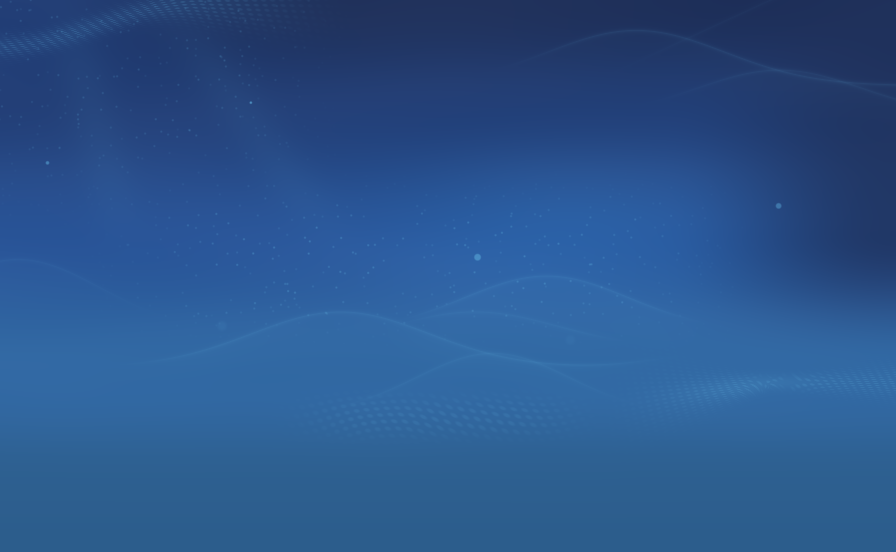
This background is drawn by a WebGL 2 fragment shader. Its source:

```glsl
#version 300 es
precision highp float;

uniform vec2 u_resolution;
out vec4 fragColor;

const vec3 NAVY = vec3(0.122, 0.190, 0.355);
const vec3 INDIGO = vec3(0.135, 0.245, 0.465);
const vec3 ROYAL = vec3(0.165, 0.335, 0.600);
const vec3 AZURE = vec3(0.195, 0.410, 0.640);
const vec3 STEEL = vec3(0.178, 0.375, 0.565);
const vec3 CYAN = vec3(0.36, 0.68, 0.86);

float hash(vec2 p) {
  vec3 q = fract(vec3(p.xyx) * 0.1031);
  q += dot(q, q.yzx + 33.33);
  return fract((q.x + q.y) * q.z);
}

float gradientDot(vec2 cell, vec2 offset) {
  float angle = 6.2832 * hash(cell);
  return dot(vec2(cos(angle), sin(angle)), offset);
}

float gradientNoise(vec2 p) {
  vec2 i = floor(p), f = fract(p);
  vec2 w = f * f * f * (f * (f * 6.0 - 15.0) + 10.0);
  vec2 e = vec2(1.0, 0.0);
  float low = mix(gradientDot(i, f), gradientDot(i + e, f - e), w.x);
  float high = mix(gradientDot(i + e.yx, f - e.yx), gradientDot(i + 1.0, f - 1.0), w.x);
  return mix(low, high, w.y);
}

float bell(float x, float centre, float width) {
  float t = (x - centre) / width;
  return exp(-t * t);
}

float band(float x, float from, float to, float soft) {
  return smoothstep(from, from + soft, x) * (1.0 - smoothstep(to - soft, to, x));
}

float disc(vec2 p, vec2 centre, float radius, float pixel) {
  return 1.0 - smoothstep(radius - pixel, radius + pixel, length(p - centre));
}

// Thin bright crest with a translucent veil hanging below it
float wave(float y, float crest, float veil, float pixel) {
  float d = y - crest;
  float line = exp(-abs(d) / (0.0018 + 0.5 * pixel));
  float below = 1.0 - smoothstep(-pixel, pixel, d);
  return line + veil * below * exp(min(d, 0.0) / 0.055);
}

// Rows of dots in any warped coordinate system
float dotGrid(vec2 p) {
  vec2 c = abs(fract(p) - 0.5);
  return 1.0 - smoothstep(0.12, 0.42, length(c));
}

float stars(vec2 p, float scale, float density, float radius, float pixel) {
  vec2 cell = floor(p * scale);
  vec2 centre = 0.2 + 0.6 * vec2(hash(cell + 17.0), hash(cell + 53.0));
  float lit = step(1.0 - density, hash(cell + 5.0));
  float shine = 0.3 + 0.7 * hash(cell + 91.0);
  return lit * shine * disc(p, (cell + centre) / scale, radius, pixel);
}

vec3 backdrop(vec2 uv) {
  vec3 c = mix(STEEL * 0.97, STEEL, smoothstep(0.0, 0.16, uv.y));
  c = mix(c, AZURE, smoothstep(0.13, 0.30, uv.y));
  c = mix(c, ROYAL, smoothstep(0.34, 0.58, uv.y));
  c = mix(c, INDIGO, smoothstep(0.54, 0.83, uv.y));
  c = mix(c, NAVY, smoothstep(0.78, 1.0, uv.y) * smoothstep(0.0, 0.4, uv.x));
  float rightShade = smoothstep(0.74, 1.0, uv.x) * smoothstep(0.34, 0.58, uv.y);
  c = mix(c, NAVY, 0.8 * rightShade);
  float glow = bell(uv.x, 0.62, 0.22) * bell(uv.y, 0.59, 0.14);
  return c + vec3(0.012, 0.055, 0.065) * glow;
}

void main() {
  vec2 uv = gl_FragCoord.xy / u_resolution;
  vec2 p = gl_FragCoord.xy / u_resolution.y;
  float aspect = u_resolution.x / u_resolution.y;
  float pixel = 1.0 / u_resolution.y;
  float x = uv.x, y = uv.y;

  // Gradient sky, soft mist and slanted rays
  vec3 color = backdrop(uv);
  color += 0.018 * gradientNoise(uv * vec2(3.0, 8.0)) * smoothstep(0.1, 0.35, y);
  float rays = bell(x + 0.42 * (y - 0.8), 0.27, 0.035) + bell(x + 0.15 * (y - 0.75), 0.11, 0.03);
  float light = 0.055 * rays * band(y, 0.5, 1.05, 0.2);

  // Central waves
  float a = 0.335 + 0.10 * bell(x, 0.38, 0.14) + 0.02 * bell(x, 0.78, 0.08);
  float b = 0.40 + 0.10 * bell(x, 0.61, 0.13);
  float c = 0.25 + 0.11 * bell(x, 0.55, 0.12);
  float d = 0.37 + 0.065 * bell(x, 0.53, 0.13);
  light += 0.13 * wave(y, a, 0.35, pixel) * band(x, 0.11, 0.77, 0.14);
  light += 0.13 * wave(y, b, 0.35, pixel) * band(x, 0.43, 0.80, 0.10);
  light += 0.09 * wave(y, c, 0.25, pixel) * band(x, 0.36, 0.72, 0.10);
  light += 0.09 * wave(y, d, 0.20, pixel) * band(x, 0.43, 0.71, 0.08);

  // Faint outer waves
  float left = 0.40 + 0.13 * bell(x, 0.02, 0.13);
  float upper = 0.845 + 0.10 * bell(x, 0.71, 0.14);
  float lower = 0.79 + 0.083 * bell(x, 0.87, 0.13);
  float rising = 0.85 + 0.75 * (x - 0.66);
  light += 0.07 * wave(y, left, 0.25, pixel) * (1.0 - smoothstep(0.06, 0.20, x));
  light += 0.11 * wave(y, upper, 0.25, pixel) * smoothstep(0.53, 0.70, x);
  light += 0.08 * wave(y, lower, 0.20, pixel) * smoothstep(0.70, 0.85, x);
  light += 0.04 * wave(y, rising, 0.10, pixel) * smoothstep(0.66, 0.80, x);

  // Twisted ribbon of dots at the right
  float axis = 0.307 - 0.22 * max(0.86 - x, 0.0);
  float spread = 0.010 + 0.14 * max(x - 0.86, 0.0) + 0.36 * max(0.86 - x, 0.0);
  float strand = (y - axis) / spread;
  float ribbon = bell(strand, 0.0, 0.9) * smoothstep(0.66, 0.84, x);
  light += ribbon * (0.07 + 0.16 * dotGrid(vec2(x * 110.0 + strand, strand * 7.0)));
  light += 0.10 * bell(x, 0.83, 0.07) * bell(y, axis, 0.018);

  // Rippling dot mesh below the waves
  float ripple = y + 0.018 * sin(x * 24.0) + 0.02 * gradientNoise(uv * 9.0);
  float mesh = band(x, 0.30, 0.68, 0.12) * band(y, 0.19, 0.30, 0.05);
  light += 0.13 * mesh * dotGrid(vec2(x * 85.0 + y * 30.0, ripple * 75.0));

  // Dotted ribbon in the upper left corner
  float arc = 0.915 + 0.08 * smoothstep(0.0, 0.22, x);
  float arcStrand = (y - arc) / (0.018 + 0.20 * max(x - 0.16, 0.0));
  float corner = bell(arcStrand, 0.0, 1.0) * (1.0 - smoothstep(0.18, 0.40, x));
  light += corner * (0.09 + 0.17 * dotGrid(vec2(x * 100.0 + arcStrand, arcStrand * 5.0)));

  // Scattered stars
  float field = band(x, 0.08, 0.86, 0.2) * band(y, 0.36, 0.70, 0.12);
  field += 0.6 * (1.0 - smoothstep(0.25, 0.40, x)) * smoothstep(0.55, 0.80, y);
  for (int i = 0; i < 3; i++) {
    float layer = float(i);
    light += 0.38 * field * stars(p + layer * 3.7, 24.0 + 16.0 * layer, 0.22, 0.0016, pixel);
  }
  float motes = band(x, 0.15, 0.75, 0.1) * band(y, 0.20, 0.48, 0.06);
  light += 0.12 * motes * stars(p, 9.0, 0.22, 0.008, 0.004);

  // Larger sparks
  vec2 stretch = vec2(aspect, 1.0);
  light += 0.55 * disc(p, vec2(0.533, 0.534) * stretch, 0.006, pixel);
  light += 0.45 * disc(p, vec2(0.869, 0.627) * stretch, 0.005, pixel);
  light += 0.70 * disc(p, vec2(0.280, 0.814) * stretch, 0.002, pixel);
  light += 0.55 * disc(p, vec2(0.053, 0.705) * stretch, 0.003, pixel);

  color = mix(color, CYAN, clamp(light, 0.0, 0.9));
  fragColor = vec4(color, 1.0);
}
```
